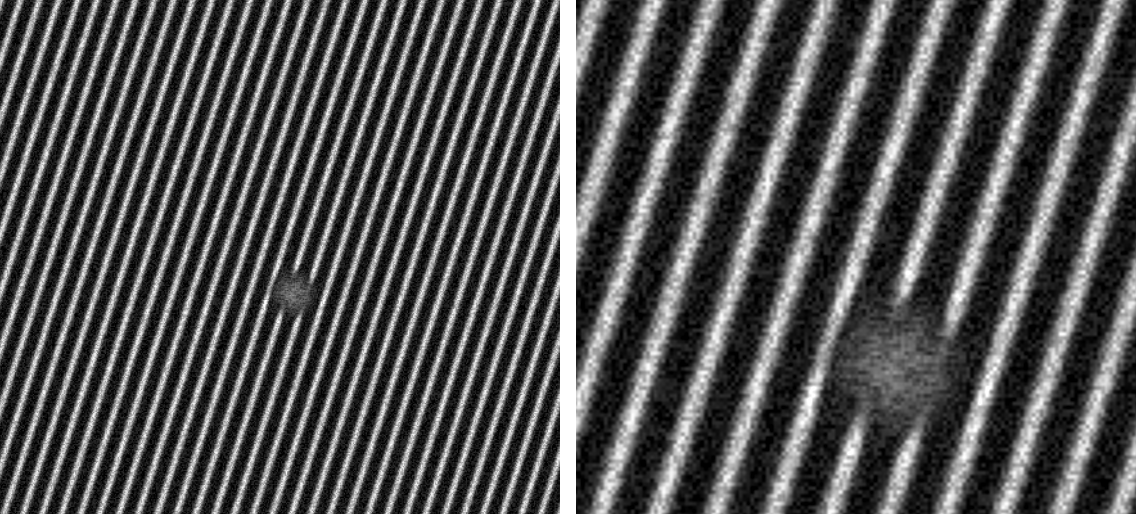
Left: the whole. Right: its middle third, enlarged.
A Shadertoy shader for this pattern:

```glsl
// Slanted soft grey stripes on black with film grain and one blurred defect.

#define PERIOD 0.0373              // horizontal stripe spacing, canvas heights
#define SLOPE 0.33                 // sideways drift per unit of height
#define PHASE 0.28                 // stripe offset at the defect
#define STRIPE_WIDTH 0.19          // soft half width, in periods
#define DARK 0.072                 // gap brightness
#define LIGHT 0.80                 // stripe brightness
#define DEFECT vec2(0.570, 0.429)  // defect centre
#define DEFECT_RADIUS 0.044
#define GRAIN_CELLS 400.0          // grain cells per canvas height
#define GRAIN 0.20                 // grain strength in the gaps

float hash(vec2 cell) {
    vec3 q = fract(cell.xyx * vec3(0.1031, 0.1030, 0.0973));
    q += dot(q, q.yzx + 33.33);
    return fract((q.x + q.y) * q.z);
}

float valueNoise(vec2 p) {
    vec2 cell = floor(p);
    vec2 f = fract(p);
    f = f * f * (3.0 - 2.0 * f);
    float low = mix(hash(cell), hash(cell + vec2(1.0, 0.0)), f.x);
    float high = mix(hash(cell + vec2(0.0, 1.0)), hash(cell + vec2(1.0)), f.x);
    return mix(low, high, f.y);
}

// Bell-shaped stripe profile, 1 on the centre line
float stripe(vec2 p, float width) {
    float u = (p.x - SLOPE * p.y) / PERIOD + PHASE;
    float d = abs(fract(u + 0.5) - 0.5);
    return exp(-pow(d / width, 2.3));
}

void mainImage(out vec4 fragColor, in vec2 fragCoord) {
    vec2 p = fragCoord / iResolution.y;
    vec2 local = p - DEFECT;
    float r = length(local) / DEFECT_RADIUS;

    // Stripes taper and brighten slightly around the defect
    float core = exp(-pow(r, 6.0));
    float halo = exp(-pow(r / 1.25, 4.0));
    float ring = exp(-pow((r - 1.3) / 0.25, 2.0));
    float line = stripe(local, STRIPE_WIDTH * (1.0 - 0.4 * halo));
    float lum = mix(DARK, LIGHT + 0.10 * ring, line);

    // Fuzzy patch that hides the stripes
    float patchLum = 0.17 + 0.25 * exp(-2.2 * r * r);
    lum = mix(lum + 0.05 * halo * (1.0 - line), patchLum, core);

    // Grain, stronger on light areas and streaked inside the patch
    vec2 g = p * GRAIN_CELLS;
    float fine = valueNoise(g) - 0.5;
    float streak = valueNoise(g * vec2(0.35, 1.0) + 71.0) - 0.5;
    lum += mix(fine, 0.6 * fine + 0.8 * streak, core) * (GRAIN + 0.26 * lum);

    fragColor = vec4(vec3(clamp(lum, 0.0, 1.0)), 1.0);
}
```
